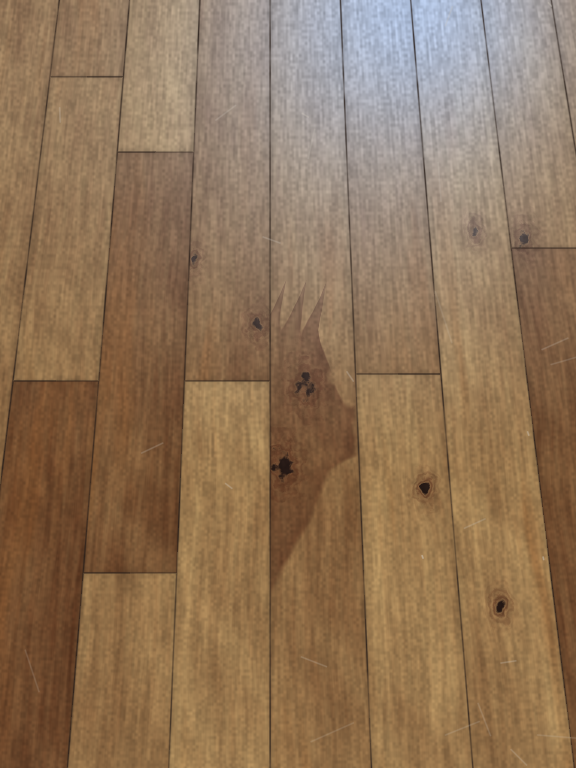
Reproduce this texture procedurally as a WebGL 1 fragment shader.

```glsl
precision highp float;
uniform vec2 u_resolution;
const float VANISH_X = 0.469;  // seam that stays vertical
const float WIDTH_NEAR = 0.176, WIDTH_FAR = 0.122;  // plank width at bottom and top
const float DEPTH = 5.0;       // plank length scale
const float SEAM = 0.0011;     // half width of the gaps
const float GRAIN = 0.20, ROUGHNESS = 0.15;
const int SCRATCHES = 26;
const vec3 DARK_WOOD = vec3(0.38, 0.24, 0.145);
const vec3 PALE_WOOD = vec3(0.69, 0.56, 0.37);
const vec3 HEARTWOOD = vec3(0.48, 0.29, 0.15);
const vec3 STAIN = vec3(0.30, 0.16, 0.10);
const vec3 KNOT = vec3(0.12, 0.08, 0.07);
const vec3 GAP = vec3(0.16, 0.12, 0.10);
const vec3 SCUFF = vec3(0.80, 0.77, 0.73);
const vec3 HAZE = vec3(0.69, 0.68, 0.69);
const vec3 SKYLIGHT = vec3(0.69, 0.77, 0.90);

float hash(vec2 p) {
  return fract(sin(dot(p, vec2(127.1, 311.7))) * 43758.5453);
}
float noise(vec2 p) {
  vec2 i = floor(p), f = fract(p);
  f = f * f * (3.0 - 2.0 * f);
  return mix(mix(hash(i), hash(i + vec2(1, 0)), f.x),
             mix(hash(i + vec2(0, 1)), hash(i + vec2(1, 1)), f.x), f.y);
}
float fbm(vec2 p) {
  float sum = 0.0, amp = 0.5;
  for (int i = 0; i < 4; i++) {
    sum += amp * noise(p);
    p = p * 2.03 + 7.1;
    amp *= 0.5;
  }
  return sum;
}
// Per column: end joint heights, tones from the top, knots as (across, height, size)
void layout(float col, out vec2 joints, out vec3 tones, out vec3 knotA, out vec3 knotB) {
  joints = vec2(-1.0);
  tones = vec3(0.55);
  knotA = knotB = vec3(0.0);
  if (col == -3.0) { joints = vec2(0.900, 0.504); tones = vec3(0.5, 0.6, 0.1); }
  if (col == -2.0) { joints = vec2(0.802, 0.254); tones = vec3(0.88, 0.22, 0.68); }
  if (col == -1.0) {
    joints.x = 0.504; tones = vec3(0.42, 0.78, 0.78);
    knotA = vec3(0.86, 0.577, 0.15); knotB = vec3(0.04, 0.66, 0.11);
  }
  if (col == 0.0) { knotA = vec3(0.41, 0.50, 0.21); knotB = vec3(0.13, 0.395, 0.20); }
  if (col == 1.0) { joints.x = 0.513; tones = vec3(0.42, 0.76, 0.76); knotA = vec3(0.72, 0.363, 0.10); }
  if (col == 2.0) { tones = vec3(0.76); knotA = vec3(0.57, 0.70, 0.11); knotB = vec3(0.43, 0.212, 0.09); }
  if (col == 3.0) { joints.x = 0.677; tones = vec3(0.62, 0.2, 0.2); knotA = vec3(0.18, 0.691, 0.14); }
}
// Distance to a knot in units of its size
float knotDistance(vec2 p, vec3 knot, float stretch) {
  return length((p - knot.xy) * vec2(1.0, 0.65 * stretch)) / max(knot.z, 0.001);
}
// Signed depth inside a stain with leaning flames, a side lobe and a tail
float stainDepth(vec2 p) {
  float wobble = fbm(vec2(p.x * 5.0, p.y * 32.0)) - 0.47;
  float lobe = 0.27 * smoothstep(0.385, 0.41, p.y) * (1.0 - smoothstep(0.475, 0.51, p.y));
  float side = 0.70 * smoothstep(0.19, 0.42, p.y) + lobe + 0.14 * wobble;
  float lean = p.x - 3.0 * max(p.y - 0.57, 0.0);
  float flames = pow(abs(fract(lean * 4.0) - 0.5) * 2.0, 1.4) * (1.0 - smoothstep(0.54, 0.66, lean));
  float top = 0.57 + 0.065 * flames - 0.1 * smoothstep(0.5, 0.9, lean) + 0.02 * wobble;
  return min(side - p.x, (top - p.y) * 9.0);
}
float segment(vec2 p, vec2 a, vec2 b) {
  vec2 d = b - a;
  return length(p - a - d * clamp(dot(p - a, d) / dot(d, d), 0.0, 1.0));
}
void main() {
  vec2 uv = gl_FragCoord.xy / u_resolution;
  float aspect = u_resolution.y / u_resolution.x, px = 1.0 / u_resolution.x;
  // Converging planks
  float width = mix(WIDTH_NEAR, WIDTH_FAR, uv.y);
  float u = (uv.x - VANISH_X) / width, v = DEPTH / width, col = floor(u);
  vec2 p = vec2(u - col, uv.y), joints;
  vec3 tones, knotA, knotB;
  layout(col, joints, tones, knotA, knotB);
  float part = step(uv.y, joints.x) + step(uv.y, joints.y);
  float tone = part < 0.5 ? tones.x : (part < 1.5 ? tones.y : tones.z);
  float seed = 17.0 * hash(vec2(col, part));
  // Grain, bent around the knots
  float stretch = aspect / width;
  float near = min(knotDistance(p, knotA, stretch), knotDistance(p, knotB, stretch));
  float across = p.x + 0.25 * exp(-0.8 * near) + 0.14 * noise(vec2(seed, v * 0.6));
  float broad = fbm(vec2(across * 3.0 + seed, v * 0.22 + seed));
  float fine = fbm(vec2(across * 20.0 + seed, v * 1.1));
  float curl = fbm(vec2(p.x * 1.5 + seed, v * 1.6 + p.x * 2.0));
  tone += GRAIN * (2.8 * (broad - 0.47) + 1.9 * (fine - 0.47) + 1.7 * (curl - 0.47));
  vec3 color = mix(DARK_WOOD, PALE_WOOD, tone);
  color = mix(color, HEARTWOOD, 0.5 * smoothstep(0.52, 0.78, broad));
  // Stain and knots
  if (col == 0.0) {
    float depth = stainDepth(p);
    float shade = 0.25 + 0.35 * exp(-5.0 * max(depth, 0.0)) + 0.7 * (curl - 0.45);
    color = mix(color, STAIN, smoothstep(-0.03, 0.07, depth) * clamp(shade, 0.1, 0.8));
  }
  float rough = max(near + 1.3 * (fbm(vec2(u * 10.0, v * 7.0)) - 0.47), 0.0);
  color = mix(color, STAIN, exp(-rough * rough * 0.6) * (0.55 + 0.22 * sin(rough * 12.0)));
  color = mix(color, KNOT, 0.9 * (1.0 - smoothstep(0.2, 0.5, rough)));
  // Window light on the varnish
  float haze = smoothstep(0.35, 0.95, uv.y) * (0.2 + 0.8 * exp(-pow((uv.x - 0.64) / 0.36, 2.0)));
  vec2 glare = (uv - vec2(0.72, 1.0)) / vec2(0.23, 0.16);
  color = mix(color, HAZE, 0.78 * haze);
  color = mix(color, SKYLIGHT, 0.9 * exp(-dot(glare, glare)));
  color *= 1.0 + ROUGHNESS * (noise(vec2(u * 34.0, v * 3.0)) + noise(uv * vec2(190, 190.0 * aspect)) - 1.0);
  // Broken gaps between planks
  float end = min(abs(uv.y - joints.x), abs(uv.y - joints.y)) * aspect;
  float edge = min(min(p.x, 1.0 - p.x) * width, end);
  float gap = 1.0 - smoothstep(SEAM - px, SEAM + px, edge);
  color *= 1.0 - 0.12 * exp(-edge * 220.0);
  color = mix(color, GAP, gap * (0.35 + 0.6 * noise(vec2(floor(u + 0.5) * 9.0, v * 3.0))));
  // Scratches and flecks
  for (int i = 0; i < SCRATCHES; i++) {
    float k = float(i), angle = 6.283 * hash(vec2(k, 4.1)), size = hash(vec2(k, 5.9));
    vec2 a = vec2(hash(vec2(k, 1.3)), aspect * hash(vec2(k, 2.7)));
    vec2 b = a + vec2(cos(angle), sin(angle)) * (0.004 + 0.09 * size * size);
    float mark = 1.0 - smoothstep(0.0, 0.001 + px, segment(vec2(uv.x, uv.y * aspect), a, b));
    color = mix(color, SCUFF, mark * mix(0.6, 0.14, sqrt(size)));
  }
  gl_FragColor = vec4(color, 1.0);
}
```
